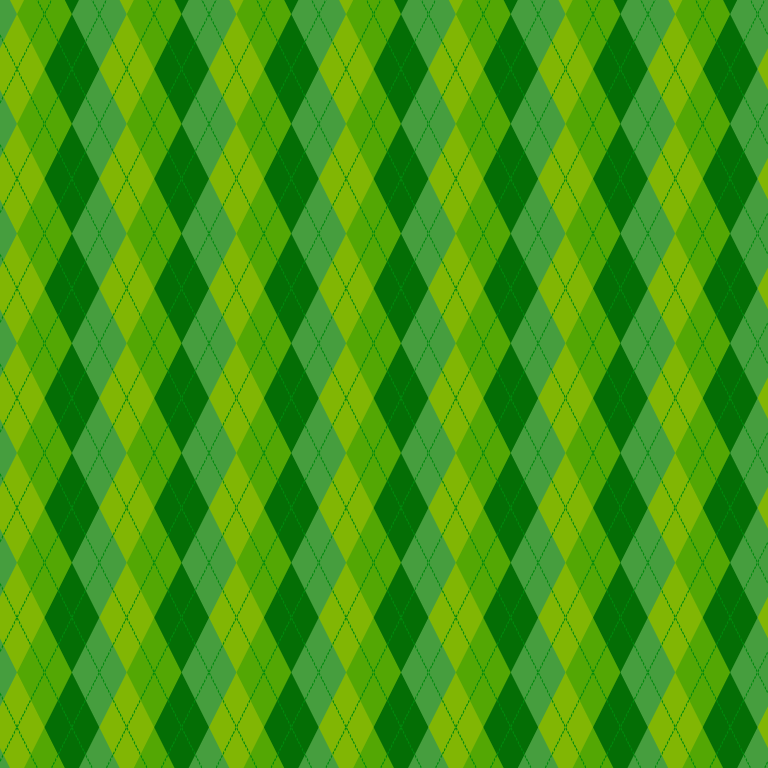
This pattern is drawn by a WebGL 2 fragment shader. Its source:

```glsl
#version 300 es
precision highp float;
// Green argyle: tall diamonds in four column colours with dashed diagonal stitching.

uniform vec2 u_resolution;
out vec4 fragColor;

const float REPEATS = 7.0;                 // whole repeats across and down
const vec2 ORIGIN = vec2(0.155, 0.371);    // centre of a lime diamond in its cell
const float DIAGONAL_SLOPE = 2.23607;      // gradient length of a diagonal coordinate
const float DASHES = 16.0;                 // dashes between two crossings
const float DASH_FILL = 0.66;
const float STITCH_WIDTH = 0.0115;         // in repeats

const vec3 LIME = vec3(0.505, 0.715, 0.015);
const vec3 LEAF = vec3(0.325, 0.655, 0.015);
const vec3 FOREST = vec3(0.015, 0.43, 0.02);
const vec3 SAGE = vec3(0.275, 0.62, 0.245);
const vec3 STITCH = vec3(0.0, 0.54, 0.05);

// Diamond colour from its column number, cycling every four columns.
vec3 columnColor(float column) {
    float k = mod(column, 4.0);
    return k < 0.5 ? LIME : k < 1.5 ? LEAF : k < 2.5 ? FOREST : SAGE;
}

// Part of a pixel at offset d covered by a band centred on zero.
float bandCoverage(float d, float width, float pixel) {
    float lo = max(d - 0.5 * pixel, -0.5 * width);
    float hi = min(d + 0.5 * pixel, 0.5 * width);
    return clamp((hi - lo) / pixel, 0.0, 1.0);
}

// Diamonds around a point in diagonal coordinates, blended at their edges.
vec3 diamonds(vec2 diag, float pixel) {
    vec2 base = floor(diag);
    float soft = pixel * DIAGONAL_SLOPE;
    vec2 t = clamp((diag - base - 0.5) / soft + 0.5, 0.0, 1.0);
    float column = base.x + base.y;
    vec3 near = mix(columnColor(column), columnColor(column + 1.0), t.x);
    vec3 far = mix(columnColor(column + 1.0), columnColor(column + 2.0), t.x);
    return mix(near, far, t.y);
}

// Dashed stitches on whole values of "across", running along "along".
float stitches(float across, float along, float pixel) {
    float d = (across - round(across)) / DIAGONAL_SLOPE;
    float phase = fract(along * DASHES) - 0.5;
    float phasePixel = pixel * DASHES * 4.0 / DIAGONAL_SLOPE;
    float dash = bandCoverage(phase, DASH_FILL, min(phasePixel, 1.0));
    return bandCoverage(d, STITCH_WIDTH, pixel) * dash;
}

void main() {
    vec2 p = gl_FragCoord.xy / u_resolution * REPEATS - ORIGIN;
    float pixel = REPEATS / min(u_resolution.x, u_resolution.y);

    // Both diagonals; each diamond is a unit square in these coordinates.
    vec2 diag = vec2(2.0 * p.x + p.y, 2.0 * p.x - p.y);

    vec3 color = diamonds(diag, pixel);
    float thread = max(stitches(diag.x, diag.y, pixel), stitches(diag.y, diag.x, pixel));
    fragColor = vec4(mix(color, STITCH, thread), 1.0);
}
```
